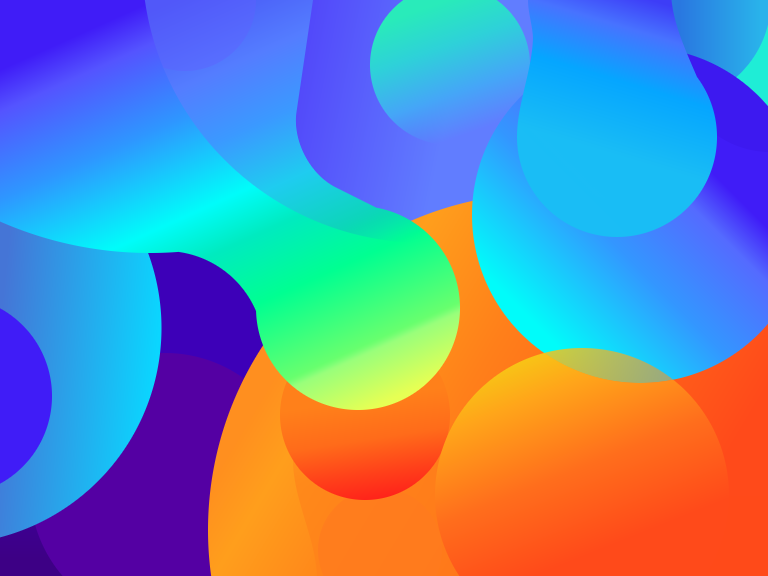
Reproduce this background procedurally as a Shadertoy shader.

```glsl
// Abstract liquid background: overlapping discs and drops with vivid gradients.
// Each shape is a signed distance painted back to front; every fill is a ramp
// of four colours. Scene units: canvas height 5.76, y measured from the top.

const float SCENE_HEIGHT = 5.76;
const vec3 INDIGO = vec3(0.24, 0.0, 0.72);
const vec3 PURPLE = vec3(0.33, 0.0, 0.64);
const vec3 VIOLET = vec3(0.25, 0.11, 0.97);
const vec3 PERIWINKLE = vec3(0.38, 0.49, 1.0);
const vec3 AZURE = vec3(0.18, 0.59, 1.0);
const vec3 CYAN = vec3(0.0, 0.99, 0.98);
const vec3 ORANGE = vec3(1.0, 0.5, 0.1);
const vec3 VERMILION = vec3(1.0, 0.29, 0.1);

float disc(vec2 p, vec2 center, float radius) {
    return length(p - center) - radius;
}

// Negative to the right-hand side when travelling from a to b
float halfPlane(vec2 p, vec2 a, vec2 b) {
    vec2 dir = normalize(b - a);
    return dot(p - a, vec2(dir.y, -dir.x));
}

// Intersection of two shapes with a rounded corner
float roundMax(float a, float b, float r) {
    vec2 q = vec2(a, b) + r;
    return min(max(q.x, q.y), 0.0) + length(max(q, 0.0)) - r;
}

float ramp01(float lo, float hi, float t) {
    return clamp((t - lo) / (hi - lo), 0.0, 1.0);
}

// Piecewise linear gradient through four colour stops
vec3 ramp(float t, vec4 at, vec3 a, vec3 b, vec3 c, vec3 d) {
    vec3 col = mix(a, b, ramp01(at.x, at.y, t));
    col = mix(col, c, ramp01(at.y, at.z, t));
    return mix(col, d, ramp01(at.z, at.w, t));
}

float cover(float d, float px) {
    return clamp(0.5 - d / px, 0.0, 1.0);
}

// Large upper-left body flowing through a filleted neck into a round drop
float flowingBody(vec2 p) {
    vec2 drop = vec2(3.58, 3.08), fillet = vec2(1.65, 3.5);
    vec2 body = vec2(1.5, -1.2), shoulder = vec2(4.05, 2.22);
    float neck = max(halfPlane(p, drop, fillet), halfPlane(p, shoulder, drop));
    neck = max(neck, halfPlane(p, fillet, body));
    neck = max(neck, -disc(p, fillet, 0.99));
    float bay = roundMax(halfPlane(p, vec2(2.99, 0.95), vec2(3.13, 0.0)),
                         halfPlane(p, shoulder, vec2(3.45, 1.92)), 0.5);
    float upper = max(min(disc(p, body, 3.73), neck), -bay);
    return min(upper, disc(p, drop, 1.02));
}

// Disc hanging from a neck that widens towards it
float hangingDrop(vec2 p) {
    float left = mix(5.33, 5.17, smoothstep(0.35, 1.37, p.y));
    left -= 0.05 * (1.0 - smoothstep(0.0, 0.4, p.y));
    float right = mix(6.71, 7.17, smoothstep(-0.1, 1.5, p.y));
    float neck = max(max(left - p.x, p.x - right), p.y - 1.37);
    return min(neck, disc(p, vec2(6.17, 1.37), 1.0));
}

void mainImage(out vec4 fragColor, in vec2 fragCoord) {
    float px = SCENE_HEIGHT / iResolution.y;
    vec2 p = vec2(fragCoord.x, iResolution.y - fragCoord.y) * px;

    // Backdrop: indigo below, periwinkle above
    vec3 col = mix(vec3(0.24, 0.0, 0.52), INDIGO, ramp01(5.6, 4.0, p.y));
    col = mix(col, PURPLE, cover(disc(p, vec2(1.65, 4.88), 1.35), px));
    vec3 sky = mix(vec3(0.32, 0.28, 0.98), PERIWINKLE, ramp01(3.1, 4.7, p.x + 0.2 * p.y));
    col = mix(col, sky, cover(max(2.8 - p.x, p.y - 2.6), px));

    // Teal disc melting into the sky
    vec3 teal = ramp(p.y + 0.35 * (p.x - 4.5), vec4(0.0, 0.45, 0.95, 1.4),
        vec3(0.16, 0.92, 0.73), vec3(0.18, 0.82, 0.85), vec3(0.27, 0.65, 0.97), sky);
    col = mix(col, teal, cover(disc(p, vec2(4.5, 0.65), 0.8), px));

    // Big orange disc with a faint stem and small disc inside
    vec3 orange = ramp(p.x + 0.6 * p.y, vec4(5.0, 5.6, 7.0, 10.0),
        vec3(1.0, 0.56, 0.12), vec3(1.0, 0.62, 0.11), ORANGE, VERMILION);
    col = mix(col, orange, cover(disc(p, vec2(5.45, 5.3), 3.37), px));
    float bend = smoothstep(4.6, 5.8, p.y);
    float stem = max(2.93 + 0.24 * bend - p.x, p.x - 4.36 - 0.24 * bend);
    col = mix(col, ORANGE, 0.6 * cover(stem, px) * smoothstep(4.2, 4.9, p.y));
    col = mix(col, vec3(1.0, 0.48, 0.12), 0.7 * cover(disc(p, vec2(3.8, 5.5), 0.62), px));
    vec3 red = ramp(p.y + 0.15 * (p.x - 3.65), vec4(4.0, 4.4, 4.75, 5.0),
        ORANGE, vec3(1.0, 0.42, 0.1), vec3(1.0, 0.25, 0.1), vec3(1.0, 0.14, 0.1));
    col = mix(col, red, cover(disc(p, vec2(3.65, 4.15), 0.85), px));

    // Left disc and its violet core
    vec3 leftBlue = mix(vec3(0.27, 0.46, 0.84), vec3(0.04, 0.84, 1.0),
                        ramp01(0.0, 1.6, p.x + 0.1 * (p.y - 3.3)));
    col = mix(col, leftBlue, cover(disc(p, vec2(-0.55, 3.28), 2.165), px));
    col = mix(col, VIOLET, cover(disc(p, vec2(-0.48, 3.96), 1.0), px));

    // Flowing body: violet to cyan, then green to lime with a crisp sheen
    float slant = p.y + 0.45 * p.x;
    float flow = flowingBody(p);
    vec3 liquid = ramp(slant, vec4(0.7, 1.12, 2.0, 3.0),
        VIOLET, vec3(0.33, 0.33, 1.0), AZURE, CYAN);
    vec3 green = ramp(slant, vec4(3.0, 3.5, 4.2, 5.1),
        CYAN, vec3(0.0, 0.92, 0.75), vec3(0.0, 1.0, 0.57), vec3(0.41, 1.0, 0.43));
    vec3 lime = mix(vec3(0.58, 1.0, 0.49), vec3(0.9, 1.0, 0.33), ramp01(5.15, 5.75, slant));
    liquid = mix(liquid, green, step(3.0, slant));
    liquid = mix(liquid, lime, smoothstep(5.08, 5.2, slant));
    // Translucent veil laid over the body
    vec3 veil = ramp(slant, vec4(0.8, 1.7, 2.4, 3.1),
        vec3(0.28, 0.33, 0.96), vec3(0.33, 0.49, 1.0), vec3(0.23, 0.6, 1.0), vec3(0.12, 0.8, 0.94));
    veil = mix(veil, vec3(0.04, 0.84, 0.7), ramp01(3.1, 3.9, slant));
    veil = mix(veil, vec3(0.37, 0.37, 1.0), 0.4 * cover(disc(p, vec2(1.85, 0.0), 0.71), px));
    float veilMask = cover(disc(p, vec2(4.25, -0.4), 2.83), px);
    liquid = mix(liquid, veil, veilMask * (1.0 - smoothstep(3.75, 4.3, slant)));
    col = mix(col, liquid, cover(flow, px));

    // Upper-right corner: aqua behind a blue disc
    vec3 corner = mix(vec3(0.16, 0.47, 0.88), vec3(0.16, 0.7, 0.92), ramp01(6.8, 7.6, p.x));
    corner = mix(vec3(0.12, 0.93, 0.84), corner, cover(disc(p, vec2(6.68, 0.0), 1.03), px));
    col = mix(col, corner, cover(max(6.5 - p.x, p.y - 1.3), px));

    // Large blue disc, cyan at lower left to violet at upper right
    float blueMask = cover(disc(p, vec2(6.4, 2.15), 1.68), px);
    vec3 blue = ramp(p.x - p.y, vec4(2.1, 3.7, 4.85, 5.4),
        CYAN, vec3(0.2, 0.59, 1.0), vec3(0.33, 0.42, 1.0), VIOLET);
    blue = mix(blue, vec3(0.22, 0.08, 0.9), 0.4 * cover(disc(p, vec2(7.7, 0.6), 0.92), px));
    col = mix(col, blue, blueMask);

    // Drop hanging from the top edge
    vec3 dropBlue = ramp(p.y - 0.3 * (p.x - 6.0), vec4(-0.15, 0.2, 0.75, 1.5),
        vec3(0.24, 0.24, 0.97), vec3(0.28, 0.45, 1.0), vec3(0.02, 0.65, 1.0), vec3(0.1, 0.74, 0.96));
    col = mix(col, dropBlue, cover(hangingDrop(p), px));

    // Amber disc, translucent where it overlaps the blue
    vec3 amber = ramp(0.4 * p.x + p.y, vec4(5.5, 6.1, 7.0, 7.9),
        vec3(0.96, 0.82, 0.08), vec3(1.0, 0.65, 0.1), vec3(1.0, 0.43, 0.11), VERMILION);
    float opacity = mix(1.0, mix(0.85, 0.55, ramp01(5.4, 6.7, p.x)), blueMask);
    col = mix(col, amber, opacity * cover(disc(p, vec2(5.82, 4.95), 1.47), px));

    fragColor = vec4(col, 1.0);
}
```
